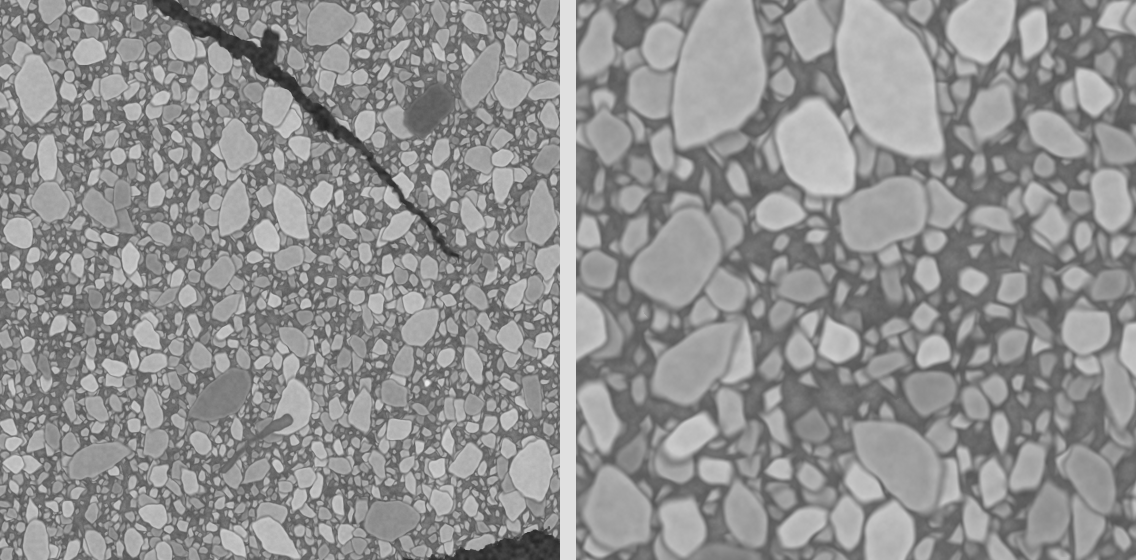
Left, the full canvas; right, a detail of the centre.
Give the GLSL for this texture, as a Shadertoy shader.

```glsl
const float TAU = 6.2832;
const float SOFT = 0.0017;
const float CRACK_TONE = 0.23;
const float SEAM_TONE = 0.36;

float hash(vec2 p) {
    return fract(sin(dot(p, vec2(12.9898, 78.233))) * 43758.5453);
}

float noise(vec2 p) {
    vec2 i = floor(p), f = fract(p);
    f = f * f * (3.0 - 2.0 * f);
    float low = mix(hash(i), hash(i + vec2(1, 0)), f.x);
    float high = mix(hash(i + vec2(0, 1)), hash(i + vec2(1, 1)), f.x);
    return mix(low, high, f.y);
}

float fbm(vec2 p) {
    float sum = 0.0, weight = 0.5;
    for (int i = 0; i < 4; i++) {
        sum += weight * noise(p);
        p = p * 2.03 + 17.3;
        weight *= 0.5;
    }
    return sum / 0.9375;
}

float smoothMax(float a, float b, float k) {
    float h = max(k - abs(a - b), 0.0) / k;
    return max(a, b) + 0.25 * h * h * k;
}

vec2 rotate(vec2 p, float angle) {
    float c = cos(angle), s = sin(angle);
    return vec2(c * p.x - s * p.y, s * p.x + c * p.y);
}

float fill(float d, float soft) {
    return 1.0 - smoothstep(-soft, soft, d);
}

// Rounded convex polygon with uneven sides
float stoneDistance(vec2 p, float radius, float stretch, vec2 seed) {
    p.x *= stretch;
    p.y /= stretch;
    float d = -1.0;
    for (int i = 0; i < 7; i++) {
        vec2 key = seed + float(i) * vec2(3.7, 1.9);
        float angle = (float(i) + 0.8 * hash(key)) * TAU / 7.0;
        float side = radius * mix(0.7, 1.15, hash(key + 5.1));
        d = smoothMax(d, dot(p, vec2(cos(angle), sin(angle))) - side, radius * 0.25);
    }
    return d / stretch;
}

// Dark seam, pale rim, then the body of the stone
float paintStone(float base, float d, float tone) {
    base = mix(base, SEAM_TONE, 0.6 * (1.0 - smoothstep(0.0, 0.0045, d)));
    float rim = 0.05 * smoothstep(-0.006, -0.001, d);
    return mix(base, tone + rim, fill(d, SOFT));
}

// One jittered grid of stones
float stoneLayer(float base, vec2 uv, float cells, float density, float bright) {
    vec2 p = uv * cells, cell = floor(p);
    for (int y = -1; y <= 1; y++)
    for (int x = -1; x <= 1; x++) {
        vec2 id = cell + vec2(x, y), seed = id + cells * 1.37;
        vec2 offset = 0.5 + 0.6 * (vec2(hash(seed), hash(seed + 31.7)) - 0.5);
        vec2 local = p - id - offset;
        if (hash(seed + 9.3) > density || dot(local, local) > 1.2) continue;
        float tilt = (hash(seed + 14.2) + hash(seed + 23.8) - 1.0) * 1.5;
        float radius = mix(0.25, 0.46, hash(seed + 47.1));
        float stretch = mix(1.0, 1.45, hash(seed + 61.9));
        float d = stoneDistance(rotate(local, tilt), radius, stretch, seed) / cells;
        float tone = mix(0.49, bright, sqrt(hash(seed + 77.7)));
        base = paintStone(base, d, tone);
    }
    return base;
}

// Ragged crack that curves down to the right
float crackDistance(vec2 uv) {
    float u = uv.x - 0.27;
    float curve = 1.0 - 0.4 * u - 0.85 * u * u;
    float across = (uv.y - curve) / length(vec2(1.0, 0.4 + 1.7 * u));
    across += 0.03 * (fbm(uv * 22.0) - 0.5);
    float width = 0.003 + 0.024 * fbm(uv * 35.0 + 8.0) * smoothstep(0.6, 0.2, u);
    return max(abs(across) - width, max(-u, u - 0.55));
}

float twigDistance(vec2 p, vec2 a, vec2 b, float width) {
    vec2 along = b - a;
    float t = clamp(dot(p - a, along) / dot(along, along), 0.0, 1.0);
    p.y -= 0.012 * sin(t * TAU * 0.5);
    return length(p - a - along * t) - width * (0.7 + 0.5 * t);
}

void mainImage(out vec4 fragColor, in vec2 fragCoord) {
    vec2 uv = fragCoord / iResolution.xy;
    vec2 bent = uv + 0.004 * (vec2(noise(uv * 90.0), noise(uv * 90.0 + 40.0)) - 0.5);

    // Fine matrix, then stones from small to large
    float tone = 0.43 + 0.22 * (fbm(uv * 110.0) - 0.5);
    tone = stoneLayer(tone, bent, 76.0, 0.72, 0.66);
    tone = stoneLayer(tone, bent, 45.0, 0.7, 0.71);
    tone = stoneLayer(tone, bent, 27.0, 0.62, 0.74);
    tone = stoneLayer(tone, bent, 16.0, 0.45, 0.75);
    tone = stoneLayer(tone, bent, 9.0, 0.24, 0.74);

    // Dark stone and twig
    float slab = stoneDistance(rotate(bent - vec2(0.765, 0.8), 0.6), 0.048, 1.25, vec2(4.0));
    tone = paintStone(tone, slab, 0.39);
    float twig = twigDistance(bent, vec2(0.4, 0.16), vec2(0.514, 0.25), 0.009);
    tone = mix(tone, 0.37 - 12.0 * twig, fill(twig, 0.002));

    // Crack, hollow beside it and shadow along the lower edge
    float hollow = stoneDistance(bent - vec2(0.48, 0.92), 0.028, 1.3, vec2(8.0));
    float shadow = uv.y - 0.05 * smoothstep(0.7, 1.0, uv.x) + 0.05 * (fbm(uv * 40.0) - 0.4);
    shadow = max(shadow, 0.72 - uv.x);
    float dark = min(min(crackDistance(bent), hollow), shadow);
    tone = mix(tone, CRACK_TONE + 0.12 * (noise(uv * 120.0) - 0.5), fill(dark, 0.003));

    // Mineral mottling and a bright speck
    tone += 0.08 * (fbm(uv * 150.0 + 3.0) - 0.5) + 0.06 * (fbm(uv * 9.0) - 0.5);
    tone = mix(tone, 0.92, fill(length(bent - vec2(0.763, 0.315)) - 0.006, 0.003));
    fragColor = vec4(vec3(tone), 1.0);
}
```
